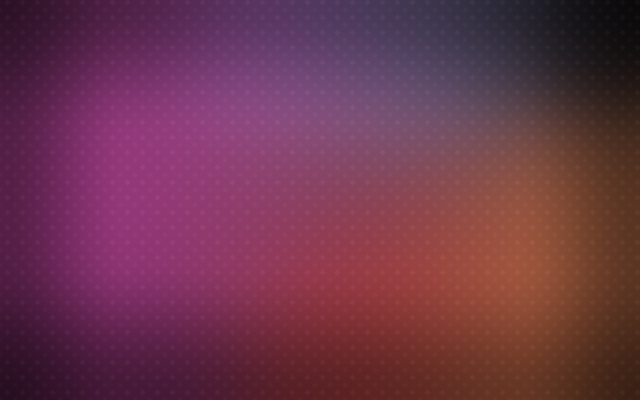
A WebGL 1 fragment shader for this background:

```glsl
precision highp float;
// Soft magenta, blue and orange glows under a vignette and a fine dotted lattice.

uniform vec2 u_resolution;

const float GLOW_RADIUS = 0.2;
const float LATTICE_CELLS = 26.667; // cells per canvas height
const float DOT_STRENGTH = 0.028;

// Colour in rgb, weight in a, fading with distance from the centre.
vec4 glow(vec2 p, vec2 center, vec3 color) {
  vec2 d = (p - center) / GLOW_RADIUS;
  float weight = exp(-0.5 * dot(d, d));
  return vec4(color * weight, weight);
}

// Weighted blend of all glows; p.y spans 0..1 and p.x spans 0..1.6.
vec3 glowField(vec2 p) {
  vec4 sum = vec4(0.0, 0.0, 0.0, 1e-5);
  // Magenta side
  sum += glow(p, vec2(0.31, 0.50), vec3(0.59, 0.21, 0.49));
  sum += glow(p, vec2(0.24, 0.96), vec3(0.51, 0.20, 0.44));
  sum += glow(p, vec2(0.36, 0.04), vec3(0.45, 0.16, 0.37));
  sum += glow(p, vec2(0.63, 0.48), vec3(0.56, 0.24, 0.42));
  // Violet, blue and black along the top
  sum += glow(p, vec2(0.70, 0.92), vec3(0.66, 0.36, 0.72));
  sum += glow(p, vec2(0.96, 0.92), vec3(0.50, 0.46, 0.70));
  sum += glow(p, vec2(1.15, 0.92), vec3(0.33, 0.34, 0.44));
  sum += glow(p, vec2(1.44, 0.94), vec3(0.08, 0.07, 0.08));
  sum += glow(p, vec2(0.90, 0.65), vec3(0.45, 0.26, 0.33));
  // Red and orange
  sum += glow(p, vec2(0.93, 0.29), vec3(0.63, 0.20, 0.23));
  sum += glow(p, vec2(0.86, 0.02), vec3(0.60, 0.22, 0.22));
  sum += glow(p, vec2(1.25, 0.40), vec3(0.61, 0.33, 0.24));
  sum += glow(p, vec2(1.27, 0.02), vec3(0.70, 0.39, 0.24));
  sum += glow(p, vec2(1.54, 0.46), vec3(0.62, 0.37, 0.23));
  return sum.rgb / sum.a;
}

// Darkening from the two ends of one axis, with t in 0..1.
float edgeShade(float t, float reach) {
  return mix(0.58, 1.0, smoothstep(0.0, reach, min(t, 1.0 - t)));
}

// Diamond-shaped dots repeating once per cell.
float diamondDots(vec2 cell, float radius, float blur) {
  vec2 d = abs(fract(cell) - 0.5);
  return 1.0 - smoothstep(radius - blur, radius + blur, d.x + d.y);
}

void main() {
  vec2 uv = gl_FragCoord.xy / u_resolution;
  vec2 p = vec2(uv.x * 1.6, uv.y);

  vec3 color = glowField(p);
  color *= edgeShade(uv.x, 0.2) * edgeShade(uv.y, 0.35);

  // Staggered lattice of bright and faint dots
  vec2 cell = gl_FragCoord.xy / u_resolution.y * LATTICE_CELLS;
  float blur = LATTICE_CELLS / u_resolution.y;
  float dots = diamondDots(cell, 0.2, blur);
  dots += 0.6 * diamondDots(cell + 0.5, 0.2, blur);
  color += DOT_STRENGTH * dots;

  gl_FragColor = vec4(color, 1.0);
}
```
